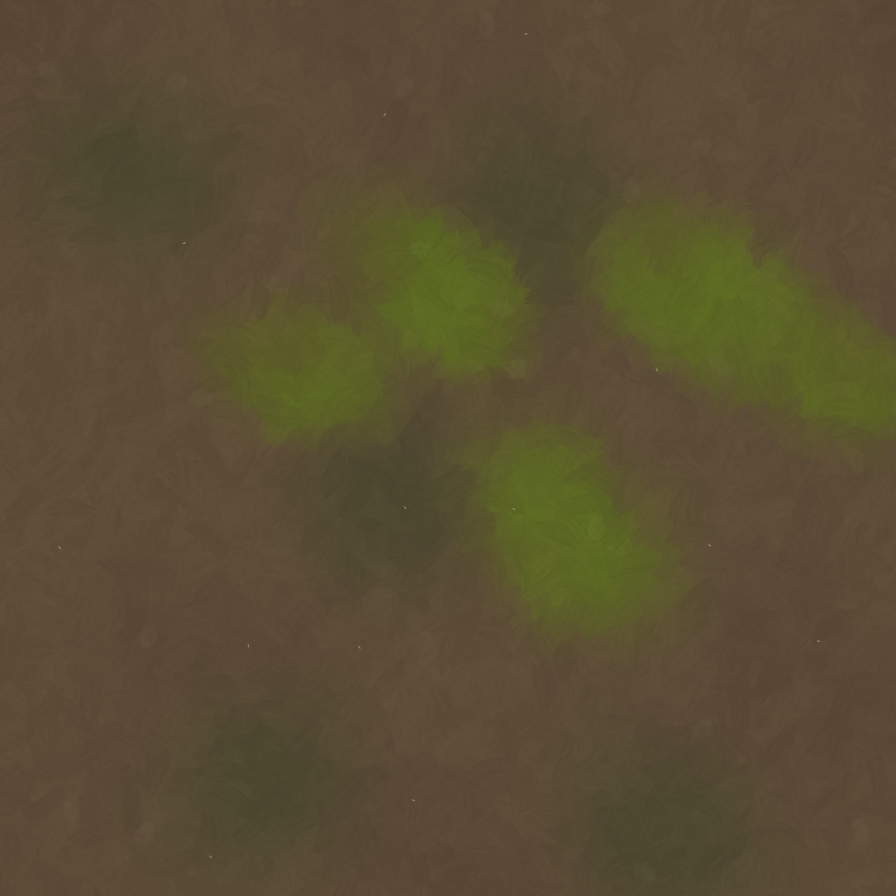
Write a Shadertoy shader that draws this texture.

```glsl
const vec3 SOIL = vec3(0.365, 0.299, 0.217);
const vec3 RED_SOIL = vec3(0.352, 0.282, 0.214);
const vec3 DAMP = vec3(0.292, 0.280, 0.182);
const vec3 OLIVE = vec3(0.365, 0.355, 0.160);
const vec3 LEAF = vec3(0.358, 0.412, 0.132);
const vec3 GRIT = vec3(0.68, 0.66, 0.53);
const float HALF_PI = 1.5708;

vec3 hash3(vec2 p) {
    vec3 q = fract(p.xyx * vec3(0.1031, 0.1030, 0.0973));
    q += dot(q, q.yxz + 33.33);
    return fract((q.xxy + q.yzz) * q.zyx);
}

float noise(vec2 p) {
    vec2 i = floor(p), f = fract(p);
    f = f * f * (3.0 - 2.0 * f);
    float low = mix(hash3(i).x, hash3(i + vec2(1, 0)).x, f.x);
    float high = mix(hash3(i + vec2(0, 1)).x, hash3(i + vec2(1, 1)).x, f.x);
    return mix(low, high, f.y);
}

float fbm(vec2 p) {
    float sum = 0.0, gain = 0.5;
    for (int i = 0; i < 4; i++) {
        sum += gain * noise(p);
        p = p * 2.03 + 17.7;
        gain *= 0.5;
    }
    return sum / 0.9375;
}

// Coordinates along and across a direction
vec2 turn(vec2 v, float angle) {
    float c = cos(angle), s = sin(angle);
    return vec2(c * v.x + s * v.y, c * v.y - s * v.x);
}

float softOval(vec2 v, vec2 radii, float angle, float inner, float outer) {
    return 1.0 - smoothstep(inner, outer, length(turn(v, angle) / radii));
}

// Slanted moss patches strung across the middle
float mossCover(vec2 p) {
    float cover = 0.0;
    for (int i = 0; i < 5; i++) {
        float k = float(i), swing = cos(HALF_PI * k);
        vec2 centre = vec2(0.335 + 0.146 * k, 0.50 + 0.09 * swing + 0.18 * mod(k, 2.0));
        vec2 radii = vec2(0.115, 0.078) * (1.13 - 0.15 * swing);
        float patchMask = softOval(p - centre, radii, -0.62 + 0.18 * swing, 0.4, 1.42);
        cover = 1.0 - (1.0 - cover) * (1.0 - patchMask);
    }
    return cover;
}

// Broad damp stains stepping through the canvas
float dampCover(vec2 p) {
    float cover = 0.0;
    for (int i = 0; i < 5; i++) {
        float k = float(i);
        vec2 centre = vec2(0.14 + 0.15 * k, fract(0.81 + 0.335 * k) - 0.02 * k);
        cover = max(cover, softOval(p - centre, vec2(0.155, 0.135), 0.6 * k, 0.05, 1.2));
    }
    return cover;
}

vec3 ground(vec2 p) {
    vec2 warped = p + 0.06 * (vec2(fbm(p * 9.0), fbm(p * 9.0 + 41.0)) - 0.5);
    float moss = mossCover(warped);
    float hue = fbm(p * 8.0 + 5.0);
    vec3 col = mix(RED_SOIL, SOIL, smoothstep(0.25, 0.65, fbm(p * 4.0 + 9.0)));
    col = mix(col, DAMP, 0.85 * dampCover(warped));
    vec3 green = mix(OLIVE, LEAF, smoothstep(0.2, 0.65, hue) * smoothstep(0.1, 0.85, moss));
    return mix(col, green, moss);
}

// Each stroke drags colour from its centre and adds a bristle tone
void brush(vec2 p, float cells, float seed, inout vec2 source, inout float tone) {
    vec2 home = floor(p * cells);
    for (int y = -1; y <= 1; y++)
    for (int x = -1; x <= 1; x++) {
        vec2 cell = home + vec2(x, y);
        vec3 r = hash3(cell + seed);
        vec2 centre = (cell + r.xy) / cells;
        vec2 q = turn(p - centre, -0.6 + 4.0 * (r.z - 0.5)) * cells;
        q.y += 0.2 * q.x * q.x;
        float hair = noise(vec2(q.x * 1.6, q.y * 17.0) + cell * 7.0 + seed);
        float edge = length(q / vec2(0.88, 0.36)) + 0.35 * (hair - 0.5);
        float mask = 0.65 * (1.0 - smoothstep(0.82, 1.0, edge));
        source = mix(source, mix(p, centre, 0.7), mask);
        tone = mix(tone, r.y - 0.5 + 0.8 * (hair - 0.5), mask);
    }
}

// Sparse oval flecks, one at most per cell
float flecks(vec2 p, float cells, float seed, float share, vec2 radii, float blur) {
    vec2 cell = floor(p * cells);
    vec3 r = hash3(cell + seed);
    vec2 v = p - (cell + 0.2 + 0.6 * r.xy) / cells;
    float soft = blur / radii.y;
    return step(r.z, share) * softOval(v, radii, 6.28 * r.x, max(0.0, 1.0 - soft), 1.0 + soft);
}

void mainImage(out vec4 fragColor, in vec2 fragCoord) {
    vec2 uv = fragCoord / iResolution.xy;
    float pixel = 1.0 / iResolution.y;

    vec2 source = uv;
    float tone = 0.0;
    brush(uv, 46.0, 300.0, source, tone);
    brush(uv, 18.0, 100.0, source, tone);
    brush(uv, 30.0, 200.0, source, tone);

    vec3 col = ground(source) * (1.0 + 0.085 * tone);
    col *= 1.0 + 0.03 * (noise(uv * 260.0) - 0.5);

    // Faint pebbles and tiny bright grit
    float pebble = flecks(uv, 8.0, 51.0, 0.3, vec2(0.014, 0.009), 0.002);
    col += 0.016 * pebble * (0.5 + noise(uv * 150.0));
    col = mix(col, GRIT, 0.6 * flecks(uv, 6.0, 73.0, 0.28, vec2(0.0018, 0.0008), 0.5 * pixel));

    fragColor = vec4(col, 1.0);
}
```
